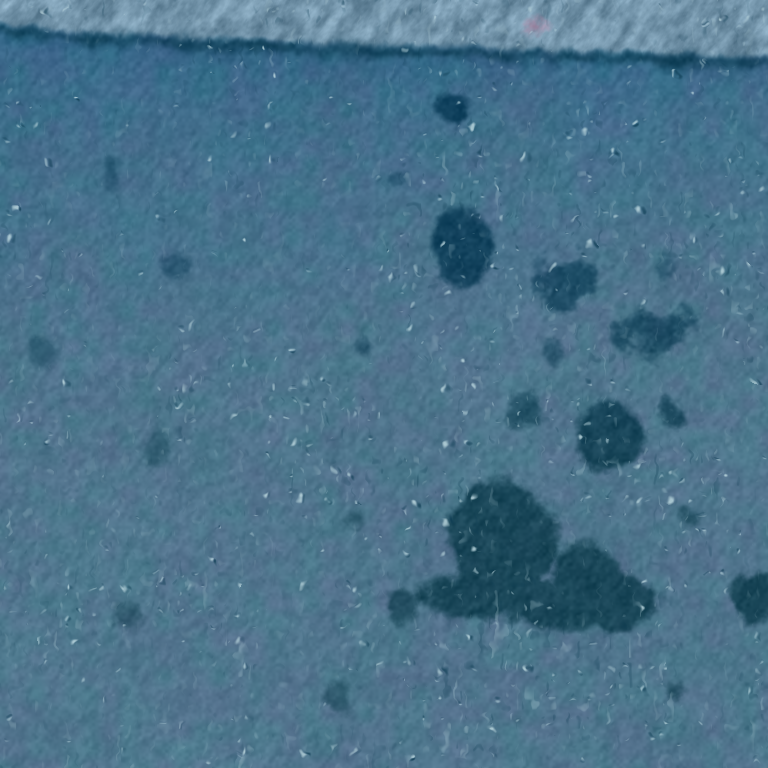
This texture is drawn by a Shadertoy shader. Its source:

```glsl
// Weathered blue painted ground with dark wet stains, pale flecks and a light strip along the top.

const vec3 PAINT_LOW   = vec3(0.312, 0.461, 0.553);
const vec3 PAINT_HIGH  = vec3(0.240, 0.428, 0.548);
const vec3 STAIN_LOW   = vec3(0.080, 0.258, 0.325);
const vec3 STAIN_HIGH  = vec3(0.050, 0.240, 0.345);
const vec3 SEAM_COLOR  = vec3(0.045, 0.230, 0.320);
const vec3 STRIP_COLOR = vec3(0.455, 0.585, 0.670);
const vec3 FLECK_COLOR = vec3(0.720, 0.830, 0.860);
const vec3 PINK_COLOR  = vec3(0.700, 0.520, 0.640);
const vec3 TINT        = vec3(0.050, -0.025, 0.015);
const float GRAIN = 0.100;
const float STAIN_SOFTNESS = 0.007;
const float STAIN_RAGGEDNESS = 0.024;
const int SMALL_STAINS = 20;

// Large stain lobes: centre, radii; the last ones are patchy
const int LOBES = 11, SOLID_LOBES = 9;
const vec4 LOBE[LOBES] = vec4[LOBES](
    vec4(0.655, 0.295, 0.070, 0.078), vec4(0.630, 0.228, 0.082, 0.034),
    vec4(0.762, 0.235, 0.048, 0.055), vec4(0.800, 0.218, 0.056, 0.038),
    vec4(0.700, 0.217, 0.070, 0.030), vec4(0.602, 0.677, 0.038, 0.050),
    vec4(0.794, 0.430, 0.044, 0.044), vec4(0.985, 0.223, 0.034, 0.033),
    vec4(0.592, 0.859, 0.021, 0.020), vec4(0.748, 0.635, 0.046, 0.032),
    vec4(0.845, 0.575, 0.044, 0.028));

vec3 hash3(vec2 p) {
    vec3 q = fract(p.xyx * vec3(0.1031, 0.1030, 0.0973));
    q += dot(q, q.yxz + 33.33);
    return fract((q.xxy + q.yzz) * q.zyx);
}

float noise(vec2 p) {
    vec2 i = floor(p), f = fract(p);
    f = f * f * (3.0 - 2.0 * f);
    float low  = mix(hash3(i).x, hash3(i + vec2(1, 0)).x, f.x);
    float high = mix(hash3(i + vec2(0, 1)).x, hash3(i + vec2(1, 1)).x, f.x);
    return mix(low, high, f.y);
}

float fbm(vec2 p) {
    float sum = 0.0, weight = 0.5;
    for (int i = 0; i < 4; i++) {
        sum += weight * noise(p);
        p = mat2(1.6, 1.2, -1.2, 1.6) * p + 7.3;
        weight *= 0.5;
    }
    return sum / 0.9375;
}

float ellipse(vec2 p, vec2 radii) {
    return (length(p / radii) - 1.0) * min(radii.x, radii.y);
}

float cover(float d, float softness) {
    return 1.0 - smoothstep(-softness, softness, d);
}

// Coverage of all stains, large lobes and small scattered drops
float stains(vec2 uv) {
    float ragged = (fbm(uv * 44.0) - 0.5) * STAIN_RAGGEDNESS;
    float solid = 1.0, patchy = 1.0;
    for (int i = 0; i < LOBES; i++) {
        float d = ellipse(uv - LOBE[i].xy, LOBE[i].zw);
        if (i < SOLID_LOBES) solid = min(solid, d);
        else patchy = min(patchy, d);
    }
    float amount = 0.97 * cover(solid + ragged, STAIN_SOFTNESS);
    float patches = (fbm(uv * 30.0 + 5.0) - 0.44) * 0.09;
    amount = max(amount, 0.8 * cover(patchy + patches, 0.012));
    for (int i = 0; i < SMALL_STAINS; i++) {
        float n = float(i);
        vec3 h = hash3(vec2(n, 17.0));
        vec2 spread = fract(0.5 + n * vec2(0.7549, 0.5698));
        vec2 centre = vec2(pow(spread.x, 0.6), mix(0.04, 0.86, spread.y)) + (h.xy - 0.5) * 0.06;
        vec2 radii = mix(0.007, 0.018, h.z) * vec2(1.0, mix(0.8, 1.5, h.x));
        float d = ellipse(uv - centre, radii) + ragged * 1.2;
        amount = max(amount, mix(0.35, 0.9, h.y) * cover(d, STAIN_SOFTNESS));
    }
    return amount * mix(0.86, 1.0, noise(uv * 60.0));
}

// Short chips: positive where lit, negative where a pit lies beside them
float flecks(vec2 uv, float cells, float density) {
    vec2 grid = uv * cells, id = floor(grid);
    vec3 h = hash3(id + cells), k = hash3(id + cells + 57.0);
    float angle = mix(0.6, 2.2, k.x);
    vec2 axis = vec2(cos(angle), sin(angle));
    vec2 d = fract(grid) - mix(vec2(0.25), vec2(0.75), h.xy);
    vec2 q = vec2(dot(d, axis), dot(d, vec2(-axis.y, axis.x)));
    vec2 size = vec2(mix(0.10, 0.22, k.y), mix(0.07, 0.13, k.z));
    float lit = 1.0 - smoothstep(0.1, 1.0, length(q / size));
    float pit = 1.0 - smoothstep(0.1, 1.0, length((q + 0.25 * (k.xy - 0.5) + vec2(0.0, 0.1)) / size));
    return step(h.z, density) * mix(0.35, 1.1, k.z) * (lit - pit * k.x);
}

void mainImage(out vec4 fragColor, in vec2 fragCoord) {
    vec2 uv = fragCoord / iResolution.xy;

    // Paint gradient, mottling and slanted grain
    vec2 slanted = vec2(dot(uv, vec2(0.6, 0.8)), dot(uv, vec2(-0.8, 0.6)));
    float grain = 0.6 * noise(slanted * vec2(85.0, 170.0)) + 0.4 * noise(uv * 230.0) - 0.5;
    float mottle = fbm(uv * 9.0) - 0.5;
    float height = uv.y - 0.12 * uv.x + 0.25 * mottle;
    vec3 color = mix(PAINT_LOW, PAINT_HIGH, smoothstep(0.40, 0.98, height));
    color += mottle * 0.035 + (noise(uv * 42.0) - 0.5) * TINT;

    // Stains
    color = mix(color, mix(STAIN_LOW, STAIN_HIGH, smoothstep(0.3, 0.7, uv.y)), stains(uv));

    // Light strip and the dark, broken seam under it
    float edge = 0.967 - 0.042 * pow(uv.x, 0.7) + (fbm(uv * vec2(50.0, 30.0)) - 0.5) * 0.016;
    float depth = edge - uv.y;
    float strip = cover(depth, 0.006);
    float seamWidth = mix(0.006, 0.012, noise(uv * 24.0));
    float seam = exp(-pow((depth - 0.007) / seamWidth, 2.0)) * mix(0.45, 1.0, noise(uv * 38.0));
    vec3 stripColor = STRIP_COLOR + (fbm(slanted * vec2(38.0, 80.0)) - 0.5) * 0.34;
    float pink = length((uv - vec2(0.695, 0.966)) * vec2(1.0, 1.4)) + 0.03 * (fbm(uv * 60.0) - 0.5);
    stripColor = mix(stripColor, PINK_COLOR, 0.7 * cover(pink - 0.012, 0.010));
    color -= vec3(0.050, 0.035, 0.015) * exp(-max(depth, 0.0) / 0.05);
    color = mix(color, stripColor, strip);
    color = mix(color, SEAM_COLOR, 0.9 * seam);

    // Grain and clustered flecks, bent by fine noise
    color += grain * GRAIN;
    vec2 bent = uv + (vec2(noise(uv * 130.0), noise(uv * 130.0 + 9.0)) - 0.5) * 0.007;
    float clump = smoothstep(0.35, 0.85, noise(uv * 13.0 + 2.0));
    float streak = noise(bent * vec2(150.0, 75.0) + 31.0);
    float chips = flecks(bent, 27.0, mix(0.10, 0.60, clump))
                + 0.6 * flecks(bent.yx + 3.0, 41.0, mix(0.08, 0.50, clump))
                + 0.35 * mix(0.4, 1.0, clump) * (smoothstep(0.78, 1.0, streak) - smoothstep(0.22, 0.0, streak));
    color = mix(color, FLECK_COLOR, clamp(chips, 0.0, 1.0) * 0.85);
    color = mix(color, SEAM_COLOR, clamp(-chips, 0.0, 1.0) * 0.8);

    fragColor = vec4(clamp(color, 0.0, 1.0), 1.0);
}
```
